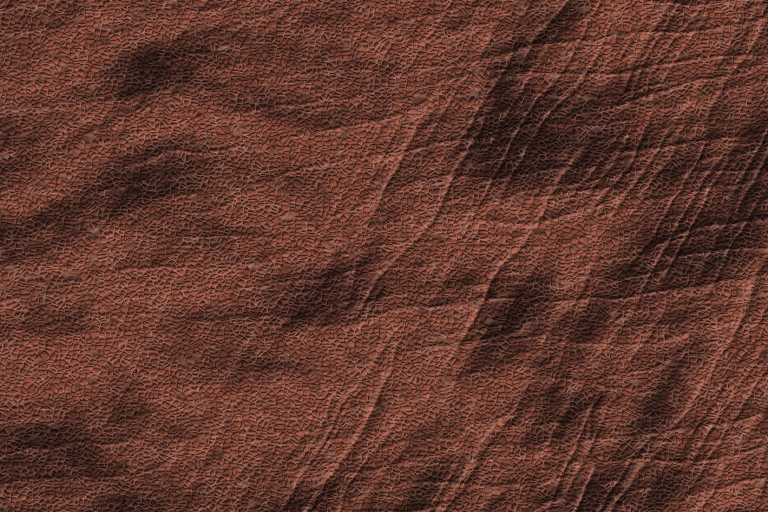
Reproduce this texture procedurally as a Shadertoy shader.

```glsl
float hash(vec2 p) {
    vec3 q = fract(p.xyx * 0.1031);
    q += dot(q, q.yzx + 33.33);
    return fract((q.x + q.y) * q.z);
}

float noise(vec2 p) {
    vec2 i = floor(p), f = fract(p);
    f = f * f * (3.0 - 2.0 * f);
    return mix(mix(hash(i), hash(i + vec2(1, 0)), f.x),
               mix(hash(i + vec2(0, 1)), hash(i + vec2(1, 1)), f.x), f.y);
}

float fbm(vec2 p) {
    float sum = 0.0, amp = 0.533;
    for (int i = 0; i < 4; i++) {
        sum += amp * noise(p);
        p = mat2(1.6, 1.2, -1.2, 1.6) * p + 17.3;
        amp *= 0.5;
    }
    return sum;
}

// Bright along the seams between grain cells
float seam(vec2 p) {
    vec2 base = floor(p);
    float near = 8.0, second = 8.0;
    for (int y = -1; y <= 1; y++)
    for (int x = -1; x <= 1; x++) {
        vec2 id = base + vec2(x, y);
        float d = length(id + vec2(hash(id), hash(id + 51.7)) - p);
        second = min(second, max(near, d));
        near = min(near, d);
    }
    return 1.0 - smoothstep(0.0, 0.36, second - near);
}

// Thin line where the noise crosses its middle value
float ridge(vec2 p, float sharpness) {
    return pow(1.0 - abs(2.0 * noise(p) - 1.0), sharpness);
}

// Share of diagonal creasing, growing toward the right
float creased(vec2 p) {
    return smoothstep(0.3, 1.0, p.x + 0.3 * (0.5 - p.y));
}

// Height of the creases: steep diagonals and flatter wrinkles
float creaseHeight(vec2 p) {
    vec2 w = p + 0.06 * vec2(fbm(p * 5.0), fbm(p * 5.0 + 9.0));
    vec2 steep = vec2(dot(w, vec2(0.85, -0.53)), dot(w, vec2(0.53, 0.85)));
    vec2 flatter = vec2(w.x + 0.15 * w.y, w.y - 0.12 * w.x);
    float diagonal = ridge(steep * vec2(18.0, 2.0), 6.0)
                   + 0.6 * ridge(steep * vec2(34.0, 4.0) + 5.0, 4.0);
    float wrinkle = ridge(flatter * vec2(4.0, 18.0) + 3.0, 6.0)
                  + 0.6 * ridge(flatter * vec2(9.0, 36.0) + 8.0, 4.0);
    float strength = creased(p);
    return diagonal * mix(0.16, 0.62, strength) - wrinkle * mix(0.30, 0.45, strength);
}

void mainImage(out vec4 fragColor, in vec2 fragCoord) {
    vec2 p = fragCoord / iResolution.y;

    // Broad folds, long and swaying on the left, tighter on the right
    vec2 sway = vec2(noise(p * 3.0 + 4.0), noise(p * 3.0 + 31.0)) - 0.5;
    vec2 bent = p + 0.15 * sway;
    vec2 fold = vec2(bent.x + 0.2 * bent.y, bent.y - 0.2 * bent.x);
    float broad = 0.7 * fbm(fold * vec2(2.6, 9.0) + 21.0)
                + 0.3 * fbm(fold * vec2(6.0, 19.0) + 5.0);
    vec2 slant = vec2(dot(bent, vec2(0.8, -0.6)), dot(bent, vec2(0.6, 0.8)));
    float tight = fbm(slant * vec2(14.0, 4.5) + 12.0);
    float tone = mix(broad, 0.55 * broad + 0.45 * tight, creased(p));

    // Creases lit from the upper left
    float height = creaseHeight(p);
    float relief = clamp(height - creaseHeight(p + vec2(-0.004, 0.005)), -0.5, 0.5);
    tone += 0.15 * relief;
    float lit = smoothstep(0.31, 0.64, tone);
    vec3 color = mix(vec3(0.165, 0.09, 0.075), vec3(0.465, 0.24, 0.185), lit);
    color *= 1.0 + 0.8 * relief;

    // Fine flattened grain: dark hollow under each pale seam
    vec2 rough = vec2(noise(p * 60.0), noise(p * 60.0 + 8.0)) - 0.5;
    vec2 grain = (p + 0.008 * rough) * vec2(78.0, 122.0);
    float hollow = seam(grain + vec2(-0.12, 0.45));
    float broken = noise(p * vec2(50.0, 75.0) + 40.0);
    float pale = seam(grain) * (0.25 + 0.75 * broken);
    color *= 1.12 - 0.60 * hollow;
    float wear = clamp(0.40 + 0.38 * lit + 0.8 * relief, 0.15, 1.0);
    color = mix(color, vec3(0.69, 0.49, 0.43), pale * wear);

    // Rubbed crease crests and fine speckle
    float crest = smoothstep(0.06, 0.35, relief) * (0.3 + 0.7 * noise(p * vec2(110.0, 140.0)));
    color = mix(color, vec3(0.64, 0.45, 0.39), 0.5 * crest);
    color *= 0.87 + 0.26 * noise(p * 170.0);

    fragColor = vec4(clamp(color, 0.0, 1.0), 1.0);
}
```
